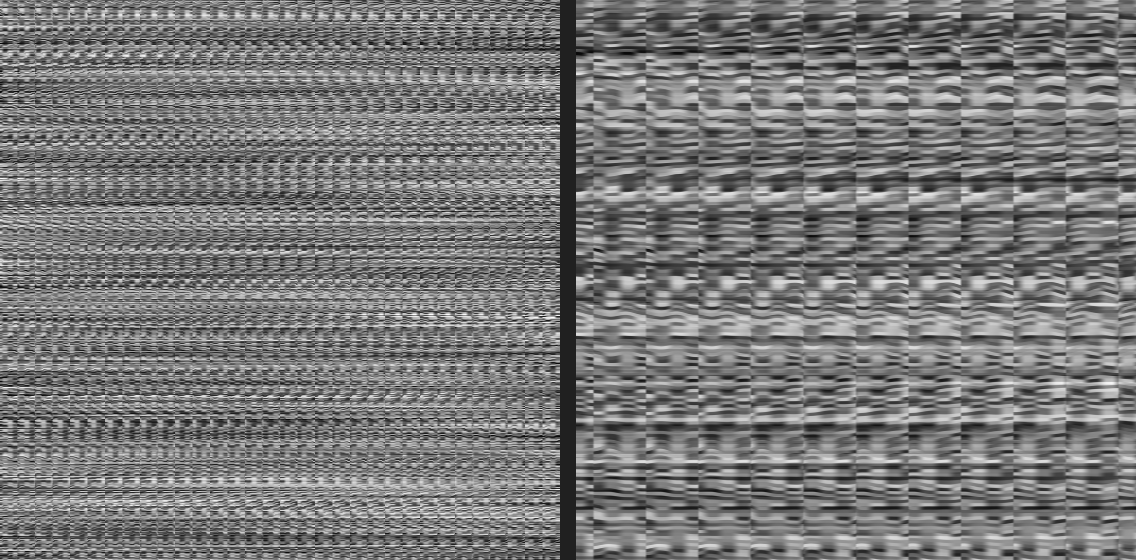
Left, the full canvas; right, a detail of the centre.
Write a three.js fragment shader that draws this texture.

```glsl
varying vec2 vUv;

const float COLUMNS = 32.0;
const float ROWS = 512.0;
const float MEAN_GRAY = 0.482;
const float EDGE_SOFTNESS = 0.03;
const float ROW_SOFTNESS = 0.2;

float hash(vec2 p) {
  vec3 q = fract(vec3(p.xyx) * 0.1031);
  q += dot(q, q.yzx + 33.33);
  return fract((q.x + q.y) * q.z);
}

// Value noise from -0.5 to 0.5; a small softness keeps steps crisp
float noise(vec2 p, vec2 softness) {
  vec2 cell = floor(p);
  vec2 w = smoothstep(0.5 - softness, 0.5 + softness, p - cell);
  float low = mix(hash(cell), hash(cell + vec2(1.0, 0.0)), w.x);
  float high = mix(hash(cell + vec2(0.0, 1.0)), hash(cell + vec2(1.0, 1.0)), w.x);
  return mix(low, high, w.y) - 0.5;
}

// One repeated column: short streaks and faint blotches that drift sideways
float columnTone(float column, float u, float row) {
  float across = column / COLUMNS;
  float tilt = 3.0 * noise(vec2(across * 4.0 + 40.0, row / 24.0), vec2(0.5));
  float wobble = 1.2 * noise(vec2(u * 3.0 + column * 0.1 + 140.0, row / 6.0), vec2(0.5));
  float slantedRow = row + tilt * (u - 0.5) + wobble;
  vec2 streakPoint = vec2(u * 3.4 + column * 0.16 + 90.0, slantedRow + 60.0);
  float streaks = noise(streakPoint, vec2(0.36, ROW_SOFTNESS));
  float blotches = noise(vec2(u * 2.0 + column * 0.06 + 200.0, row / 6.0), vec2(0.5));
  return 0.6 * streaks + 0.15 * blotches;
}

// Blend the two columns that meet at the nearest seam
float repeatedColumns(float x, float row) {
  float seam = floor(x + 0.5);
  float offset = x - seam;
  float left = columnTone(seam - 1.0, offset + 1.0, row);
  float right = columnTone(seam, offset, row);
  return mix(left, right, smoothstep(-EDGE_SOFTNESS, EDGE_SOFTNESS, offset));
}

// Long scan lines, stronger toward both sides
float scanLines(float x, float row) {
  float side = abs(2.0 * x - 1.0);
  float strength = mix(0.24, 0.38, side * side);
  vec2 softness = vec2(0.5, ROW_SOFTNESS);
  float lines = noise(vec2(x * 4.0 + 320.0, row + 20.0), softness);
  float glints = smoothstep(0.45, 0.49, noise(vec2(x * 1.5 + 410.0, row + 35.0), softness));
  return strength * lines + 0.2 * glints * mix(0.3, 1.0, side);
}

// Broad light and dark bands
float bands(float x, float row) {
  float wide = noise(vec2(x * 2.0 + 510.0, row / 19.0), vec2(0.5));
  float narrow = noise(vec2(x * 3.0 + 620.0, row / 5.0), vec2(0.5));
  return 0.06 * wide + 0.08 * narrow;
}

void main() {
  float row = vUv.y * ROWS - 0.5;
  float gray = MEAN_GRAY
    + repeatedColumns(vUv.x * COLUMNS, row)
    + scanLines(vUv.x, row)
    + bands(vUv.x, row);
  gl_FragColor = vec4(vec3(clamp(gray, 0.04, 1.0)), 1.0);
}
```
